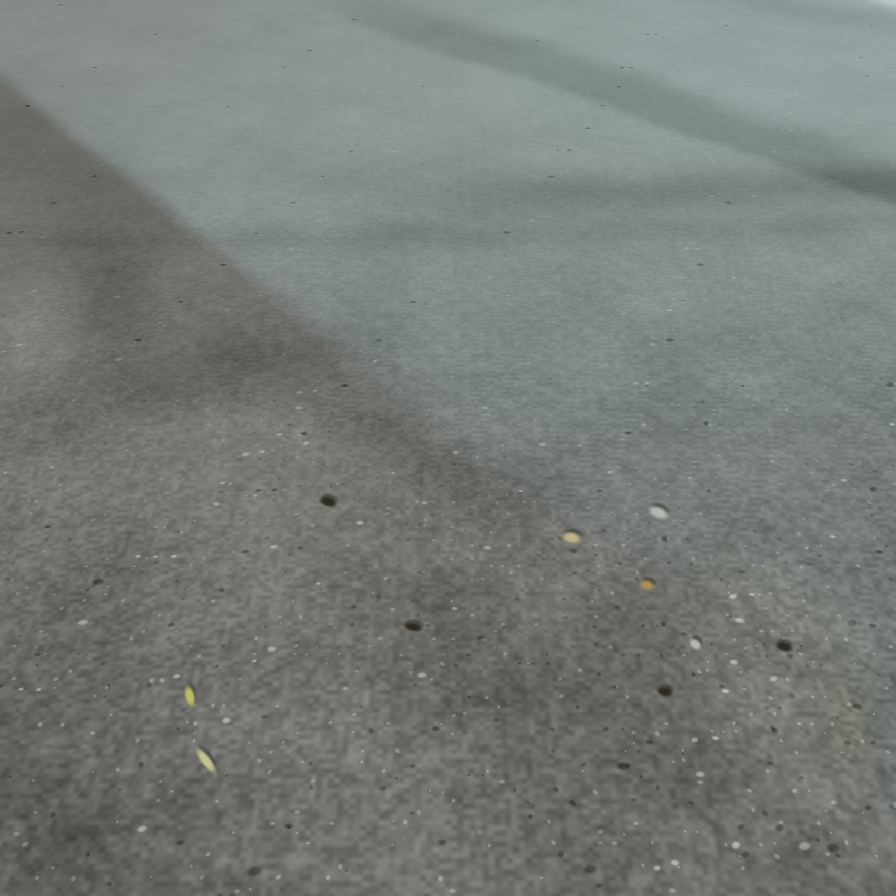
Give the GLSL for this texture, as a three.js fragment shader.

```glsl
// Worn asphalt seen at a slant: a dark damp patch at lower left meets paler, bluish paving.
// Soft stains are gaussian ovals and bands; grain and grit live in foreshortened
// ground coordinates, and a few larger stones and leaves lie on top.
#define HORIZON 1.5
#define GRAIN_FREQ 210.0
#define GRAIN_AMOUNT 0.19
#define MOTTLE_AMOUNT 0.13
#define GRIT_LIGHT 0.15
#define GRIT_DARK 0.11
#define EDGE_SOFTNESS 0.028
#define STAIN_DEPTH 0.085

varying vec2 vUv;

float hash(vec2 p) {
  return fract(sin(dot(p, vec2(127.1, 311.7))) * 43758.5453);
}

float noise(vec2 p) {
  vec2 i = floor(p), f = fract(p);
  f = f * f * (3.0 - 2.0 * f);
  return mix(mix(hash(i), hash(i + vec2(1.0, 0.0)), f.x),
             mix(hash(i + vec2(0.0, 1.0)), hash(i + 1.0), f.x), f.y);
}

float fbm(vec2 p) {
  float sum = 0.0, amp = 0.5;
  for (int i = 0; i < 4; i++) {
    sum += amp * noise(p);
    p = p * 2.07 + 13.7;
    amp *= 0.5;
  }
  return sum;
}

// Position inside an oval turned by an angle; length 1 is its rim
vec2 local(vec2 p, vec2 centre, vec2 radius, float angle) {
  vec2 d = p - centre;
  float c = cos(angle), s = sin(angle);
  return vec2(c * d.x + s * d.y, c * d.y - s * d.x) / radius;
}

float stain(vec2 p, vec2 centre, vec2 radius, float angle) {
  vec2 q = local(p, centre, radius, angle);
  return exp(-dot(q, q));
}

float oval(vec2 p, vec2 centre, vec2 radius, float angle) {
  return 1.0 - smoothstep(0.4, 1.15, length(local(p, centre, radius, angle)));
}

// Scattered grit: one jittered speck in some of the cells
float grit(vec2 g, float freq, float share, float seed) {
  vec2 cell = floor(g * freq), f = fract(g * freq);
  float pick = hash(cell + seed);
  vec2 centre = 0.35 + 0.3 * vec2(hash(cell + seed + 3.1), hash(cell + seed + 7.7));
  float radius = mix(0.14, 0.34, hash(cell + seed + 5.3));
  return step(pick, share) * oval(f, centre, vec2(radius, radius * 0.75), pick * 90.0);
}

// A stone with a dark shadow under its upper right side
void stone(inout vec3 col, vec2 p, vec2 centre, vec2 radius, float angle, vec3 tint) {
  col = mix(col, vec3(0.22, 0.22, 0.20), 0.65 * oval(p, centre + vec2(0.002, 0.004), radius, angle));
  col = mix(col, tint, oval(p, centre, radius, angle));
}

void main() {
  vec2 p = vUv;
  float depth = HORIZON - p.y;
  vec2 ground = vec2((p.x - 0.5) / depth, 1.6 / depth);
  float near = 1.0 - smoothstep(0.1, 1.0, p.y);
  vec2 w = p + 0.010 * (vec2(noise(p * 11.0), noise(p * 11.0 + 31.0)) - 0.5);

  // Pale paving, brighter and bluer toward the far right
  vec3 pale = mix(vec3(0.42, 0.445, 0.44), vec3(0.555, 0.595, 0.585), smoothstep(0.2, 0.95, p.y));
  pale += vec3(0.025, 0.045, 0.05) * smoothstep(0.35, 0.9, p.x) * smoothstep(0.72, 0.95, p.y);
  pale -= vec3(0.03, 0.045, 0.055) * (1.0 - smoothstep(0.05, 0.5, p.x)) * smoothstep(0.75, 1.0, p.y);

  // Dark patch and its curved border
  vec3 dark = mix(vec3(0.415, 0.42, 0.405), vec3(0.455, 0.455, 0.435), smoothstep(0.0, 0.5, p.y));
  float bend = max(w.x - 0.45, 0.0), drop = max(w.x - 0.88, 0.0);
  float border = 0.915 - 0.8 * w.x + 0.6 * bend * bend - 15.0 * drop * drop;
  float soft = EDGE_SOFTNESS * (0.6 + 1.6 * smoothstep(0.2, 0.55, p.x));
  vec3 col = mix(dark, pale, smoothstep(-soft, soft, w.y - border));

  // Long bands across the far paving
  float diagonal = w.y - (1.135 - 0.335 * w.x);
  float band = smoothstep(-0.036, -0.02, diagonal) * (1.0 - smoothstep(0.0, 0.035, diagonal));
  float shade = 0.85 * band * smoothstep(0.30, 0.50, p.x);
  float across = (w.y - 0.768 - 0.028 * w.x) / 0.022;
  shade += 0.95 * exp(-across * across) * smoothstep(0.36, 0.62, p.x);
  float faint = (w.y - 0.732 - 0.03 * (w.x - 0.4) * w.x) / 0.014;
  shade += 0.40 * exp(-faint * faint);
  shade += 0.30 * stain(w, vec2(0.55, 0.745), vec2(0.25, 0.025), 0.03);
  shade += 0.25 * stain(w, vec2(0.42, 0.81), vec2(0.12, 0.025), 0.0);

  // Stains on the dark patch, with a few worn pale places
  shade += 0.75 * stain(w, vec2(0.125, 0.66), vec2(0.045, 0.075), 0.2);
  shade += 0.75 * stain(w, vec2(0.24, 0.585), vec2(0.19, 0.035), 0.26);
  shade += 0.50 * stain(w, vec2(0.06, 0.82), vec2(0.16, 0.07), -0.65);
  shade += 0.60 * stain(w, vec2(0.49, 0.49), vec2(0.14, 0.05), -0.6);
  shade += 0.35 * stain(w, vec2(0.13, 0.38), vec2(0.05, 0.12), 0.0);
  shade += 0.85 * stain(w, vec2(0.03, 0.05), vec2(0.20, 0.15), 0.3);
  shade += 0.30 * stain(w, vec2(0.62, 0.24), vec2(0.14, 0.10), -0.5);
  shade += 0.55 * stain(w, vec2(0.88, 0.99), vec2(0.14, 0.014), -0.15);
  shade -= 0.35 * stain(w, vec2(0.03, 0.61), vec2(0.06, 0.06), 0.0);
  shade -= 0.30 * stain(w, vec2(0.30, 0.20), vec2(0.15, 0.10), -0.5);
  col -= STAIN_DEPTH * shade * vec3(1.0, 1.02, 1.04);

  // Dusty glow along the lower right border and the bright far corner
  float dust = stain(p, vec2(0.86, 0.34), vec2(0.10, 0.035), -0.55)
             + stain(p, vec2(0.95, 0.21), vec2(0.035, 0.10), 0.0);
  col += dust * vec3(0.045, 0.045, 0.022);
  col += 0.16 * stain(p, vec2(1.0, 1.0), vec2(0.05, 0.010), -0.25);

  // Mottling, grain and grit
  col += MOTTLE_AMOUNT * (fbm(ground * 11.0) - 0.47) * (0.35 + 0.8 * near);
  float grain = 0.6 * noise(ground * GRAIN_FREQ) + 0.4 * noise(ground * GRAIN_FREQ * 0.47) - 0.5;
  col += GRAIN_AMOUNT * grain * (0.18 + 0.82 * near);
  col += GRIT_LIGHT * grit(ground, 105.0, 0.09, 1.0) * near;
  col -= GRIT_DARK * grit(ground, 85.0, 0.06, 19.0) * near;
  col += 1.4 * GRIT_LIGHT * grit(ground, 60.0, 0.010, 43.0) * (0.15 + near);
  float crowd = 0.005 + 0.02 * smoothstep(0.5, 0.8, p.x) * near;
  col -= 1.3 * GRIT_DARK * grit(ground, 52.0, crowd, 67.0);

  // Larger stones, holes and two fallen leaves
  vec3 chalk = vec3(0.70, 0.72, 0.69), soil = vec3(0.18, 0.17, 0.13);
  stone(col, p, vec2(0.638, 0.400), vec2(0.012, 0.007), -0.2, vec3(0.74, 0.70, 0.54));
  stone(col, p, vec2(0.735, 0.428), vec2(0.013, 0.007), -0.4, chalk);
  stone(col, p, vec2(0.722, 0.347), vec2(0.009, 0.006), -0.3, vec3(0.66, 0.56, 0.33));
  stone(col, p, vec2(0.776, 0.281), vec2(0.008, 0.006), -0.7, chalk);
  stone(col, p, vec2(0.366, 0.440), vec2(0.011, 0.006), -0.3, soil);
  stone(col, p, vec2(0.875, 0.278), vec2(0.011, 0.006), -0.3, soil);
  stone(col, p, vec2(0.742, 0.228), vec2(0.010, 0.006), -0.2, soil);
  stone(col, p, vec2(0.461, 0.300), vec2(0.012, 0.005), -0.2, soil);
  stone(col, p, vec2(0.212, 0.223), vec2(0.013, 0.006), -1.35, vec3(0.75, 0.73, 0.40));
  stone(col, p, vec2(0.230, 0.151), vec2(0.019, 0.006), -0.92, vec3(0.76, 0.76, 0.56));

  gl_FragColor = vec4(clamp(col, 0.0, 1.0), 1.0);
}
```
